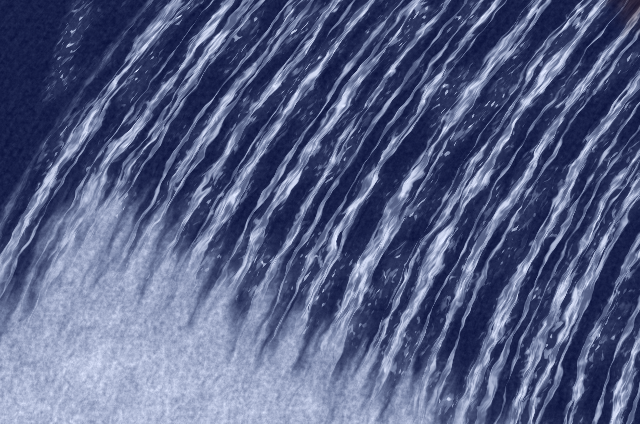
Give the GLSL for this texture, as a Shadertoy shader.

```glsl
// Sunlit waterfall: slanting, curving strands of water over dark rock, with foam at the lower left.

const vec3 DEEP_NAVY = vec3(0.05, 0.08, 0.24);
const vec3 SLATE_BLUE = vec3(0.46, 0.51, 0.65);
const vec3 PALE_LILAC = vec3(0.88, 0.91, 1.0);
const vec3 WET_ROCK = vec3(0.20, 0.13, 0.18);

vec2 hash2(vec2 p) {
    vec3 q = fract(p.xyx * vec3(0.1031, 0.1030, 0.0973));
    q += dot(q, q.yzx + 33.33);
    return fract((q.xx + q.yz) * q.zy);
}

float cornerSlope(vec2 cell, vec2 corner, vec2 local) {
    return dot(hash2(cell + corner) * 2.0 - 1.0, local - corner);
}

// Gradient noise, roughly -1 to 1
float gradientNoise(vec2 p) {
    vec2 cell = floor(p);
    vec2 f = fract(p);
    vec2 w = f * f * f * (f * (f * 6.0 - 15.0) + 10.0);
    float low = mix(cornerSlope(cell, vec2(0, 0), f), cornerSlope(cell, vec2(1, 0), f), w.x);
    float high = mix(cornerSlope(cell, vec2(0, 1), f), cornerSlope(cell, vec2(1, 1), f), w.x);
    return 1.5 * mix(low, high, w.y);
}

float fbm(vec2 p) {
    float sum = 0.0;
    float amplitude = 0.6;
    for (int i = 0; i < 3; i++) {
        sum += amplitude * gradientNoise(p);
        p = p * 2.03 + 17.3;
        amplitude *= 0.6;
    }
    return sum;
}

// Straightens the curved fall: x runs across the strands, y along them
vec2 fallCoords(vec2 p) {
    return vec2(p.x - 0.30 * p.y - 0.26 * p.y * p.y, p.y);
}

// Signed distance to the nearest of many swaying strands
float strandDistance(vec2 flow, float spacing, float girth, float seed) {
    float nearest = 1.0;
    float cell = floor(flow.x / spacing);
    for (int i = -1; i <= 1; i++) {
        float id = cell + float(i);
        vec2 rnd = hash2(vec2(id, seed));
        float centre = (id + 0.5 + 0.7 * (rnd.x - 0.5)) * spacing;
        float sway = 0.18 * spacing * gradientNoise(vec2(flow.y * 6.0, id * 3.7 + seed));
        float bulge = 1.0 + 1.1 * gradientNoise(vec2(flow.y * 8.0, id * 5.3 + seed + 0.5));
        float thickness = girth * mix(0.3, 1.0, rnd.y) * (1.3 - 0.5 * flow.y) * bulge;
        nearest = min(nearest, abs(flow.x - centre - sway) - thickness);
    }
    return nearest;
}

// Solid inside a signed distance, with a narrow smooth edge
float fill(float dist, float softness) {
    return 1.0 - smoothstep(-softness, softness, dist);
}

// Height of the foam's upper edge
float foamHeight(float x) {
    return 0.50 - 0.60 * max(x - 0.3, 0.0) - 0.8 * max(0.2 - x, 0.0);
}

vec3 waterColour(float light) {
    vec3 shade = mix(DEEP_NAVY, SLATE_BLUE, clamp(light * 2.0, 0.0, 1.0));
    return mix(shade, PALE_LILAC, clamp(light * 2.0 - 1.0, 0.0, 1.0));
}

void mainImage(out vec4 fragColor, in vec2 fragCoord) {
    vec2 p = fragCoord / iResolution.y;
    vec2 flow = fallCoords(p);
    flow.x += 0.009 * gradientNoise(flow * vec2(13.0, 9.0));
    flow.x += 0.006 * gradientNoise(flow * vec2(38.0, 22.0));
    flow += 0.003 * gradientNoise(flow * vec2(85.0, 50.0));

    // Fine structure: long streaks, glassy shards and pinpoint glints
    float streak = fbm(flow * vec2(85.0, 15.0));
    float shard = fbm(flow * vec2(60.0, 27.0) + 31.0);
    float ragged = gradientNoise(flow * vec2(48.0, 17.0) + 5.0);
    float facets = smoothstep(-0.40, 0.45, streak + 0.5 * shard);
    float shine = smoothstep(0.05, 0.40, shard);
    float glint = smoothstep(0.30, 0.60, gradientNoise(flow * vec2(120.0, 62.0) + 70.0));
    float patches = smoothstep(-0.15, 0.5, gradientNoise(flow * vec2(15.0, 7.0) + 40.0));
    float grain = fbm(p * 95.0);

    // Dark gaps with scattered glints
    float lit = smoothstep(0.04, 0.18, p.x);
    float light = 0.05 + 0.05 * streak + 0.04 * grain + 0.09 * patches * lit;
    light += lit * patches * (0.28 * shine + 0.60 * glint);

    // Broad strands with shattered margins, and thinner threads between
    float present = smoothstep(-0.23, -0.14, flow.x);
    float broad = strandDistance(flow, 0.094, 0.0145, 3.0);
    float thin = strandDistance(flow + vec2(0.02, 0.0), 0.053, 0.0055, 11.0);
    float tear = 0.007 * ragged + 0.007 * streak;
    float margin = present * fill(broad - 0.010 + 0.012 * ragged, 0.010);
    float core = present * fill(broad + tear, 0.0025);
    float thread = present * fill(thin + 0.6 * tear, 0.002);
    light = mix(light, 0.13 + 0.52 * shine + 0.25 * glint, 0.85 * margin);
    light = mix(light, 0.36 + 0.48 * facets, 0.9 * thread);
    light = mix(light, 0.35 + 0.58 * facets + 0.15 * glint, core);

    // Spray haze and foam, torn along the flow
    float depth = foamHeight(p.x) - p.y;
    float torn = fbm(flow * vec2(24.0, 5.0) + 9.0);
    float haze = smoothstep(-0.20, 0.12, depth + 0.10 * torn);
    float foam = smoothstep(-0.07, 0.20, depth + 0.22 * torn + 0.05 * margin);
    float froth = fbm(p * 11.0 + 3.0);
    float spray = fbm(flow * vec2(70.0, 30.0) + 50.0);
    float foamLight = 0.71 + 0.10 * smoothstep(0.1, 0.4, depth);
    foamLight += 0.15 * froth + 0.17 * spray + 0.20 * grain;
    light = mix(light, 0.44 + 0.3 * streak, 0.32 * haze);
    light = mix(light, foamLight, 0.9 * foam);

    // Warm rock shows at the top right corner
    vec2 corner = vec2(iResolution.x / iResolution.y, 1.0);
    float rock = 1.0 - smoothstep(0.01, 0.10, length(p - corner) + 0.04 * ragged);
    vec3 colour = waterColour(light + 0.04 * grain);
    colour = mix(colour, WET_ROCK + 0.2 * streak, 0.6 * rock);
    fragColor = vec4(clamp(colour, 0.0, 1.0), 1.0);
}
```
